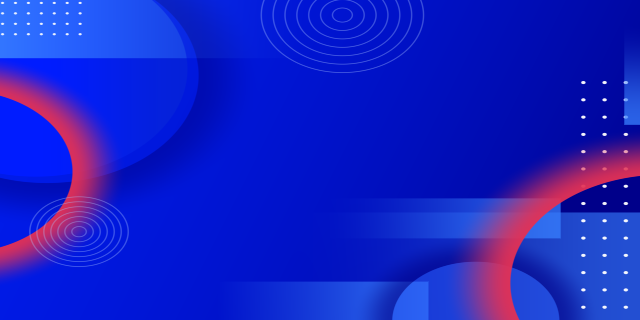
This background is drawn by a WebGL 2 fragment shader. Its source:

```glsl
#version 300 es
precision highp float;
// Abstract blue background with glowing discs, fading bars, thin rings and dot grids.

uniform vec2 u_resolution;
out vec4 fragColor;

const vec2 STRETCH = vec2(1.41, 1.0); // every disc is wider than tall
const vec3 BRIGHT = vec3(0.0, 0.11, 0.93);
const vec3 DEEP = vec3(0.0, 0.02, 0.60);
const vec3 NAVY = vec3(0.0, 0.0, 0.54);
const vec3 SKY = vec3(0.22, 0.50, 1.0);
const vec3 GLOW = vec3(0.89, 0.19, 0.33);
const vec3 WHITE = vec3(1.0);

// Signed distance to a stretched disc
float disc(vec2 p, vec2 center, float radius) {
    return length((p - center) / STRETCH) - radius;
}

// Smooth coverage of the inside of a distance field
float fill(float d, float px) {
    return 1.0 - smoothstep(-0.6 * px, 0.6 * px, d);
}

// Coverage of an axis-aligned rectangle
float box(vec2 p, vec2 low, vec2 high, float px) {
    vec2 d = abs(p - 0.5 * (low + high)) - 0.5 * (high - low);
    return fill(max(d.x, d.y), px);
}

// Halo outside a shape, fading to nothing at the given width
float halo(float d, float width, float px) {
    float fade = 1.0 - smoothstep(0.0, width, max(d, 0.0));
    return fade * (1.0 - fill(d, px));
}

// Evenly spaced thin rings around a center
float rings(vec2 p, vec2 center, float inner, float gap, float count, float px) {
    float r = disc(p, center, 0.0);
    float i = clamp(round((r - inner) / gap), 0.0, count - 1.0);
    return 1.0 - smoothstep(0.0, max(px, 0.002), abs(r - inner - i * gap));
}

// Grid of small dots counted from its lower left one
float dots(vec2 p, vec2 start, vec2 gap, vec2 count, float radius, float px) {
    vec2 cell = clamp(round((p - start) / gap), vec2(0.0), count - 1.0);
    return fill(disc(p, start + cell * gap, radius), px);
}

// Diagonal base gradient
vec3 backdrop(vec2 p) {
    float t = (0.5 * p.x + 0.25 * (1.0 - p.y)) / 1.1;
    return mix(BRIGHT, DEEP, pow(clamp(t, 0.0, 1.0), 1.5));
}

// Large shaded disc, light bar and small dots
vec3 upperLeft(vec3 color, vec2 p, float px) {
    vec2 center = vec2(0.112, 0.784);
    float d = disc(p, center, 0.336);
    float shadow = disc(p, center + vec2(0.035, -0.02), 0.336);
    color = mix(color, DEEP, 0.62 * halo(shadow, 0.14, px));
    float inside = fill(d, px);
    vec3 tint = mix(vec3(0.0, 0.11, 1.0), vec3(0.02, 0.13, 0.85), smoothstep(0.1, 0.6, p.x));
    color = mix(color, tint, inside);
    float fade = clamp(1.0 - p.x / 0.95, 0.0, 1.0);
    float bar = box(p, vec2(-0.1, 0.818), vec2(0.95, 1.1), px);
    color = mix(color, SKY, bar * fade * mix(0.4, 0.9, inside));
    return mix(color, WHITE, 0.9 * dots(p, vec2(0.008, 0.893), vec2(0.0404, 0.0326), vec2(7, 4), 0.0034, px));
}

// Bars fading to the left, a small disc, dots and the tall corner bar
vec3 lowerRight(vec3 color, vec2 p, float rim, float px) {
    color = mix(color, NAVY, fill(rim, px));
    float panel = box(p, vec2(0.9, -0.1), vec2(2.1, 0.336), px);
    color = mix(color, SKY, 0.62 * panel * smoothstep(0.9, 2.0, p.x));
    float bar = box(p, vec2(1.03, 0.255), vec2(1.752, 0.380), px);
    color = mix(color, SKY, 0.75 * bar * smoothstep(1.0, 1.8, p.x));
    float low = box(p, vec2(0.68, -0.1), vec2(1.339, 0.120), px);
    color = mix(color, SKY, 0.85 * low * clamp((p.x - 0.68) / 0.66, 0.0, 1.0));
    float small = disc(p, vec2(1.487, -0.003), 0.185);
    color = mix(color, NAVY, 0.62 * halo(small, 0.09, px));
    color = mix(color, vec3(0.15, 0.33, 0.95), 0.5 * fill(small, px));
    color = mix(color, WHITE, 0.95 * dots(p, vec2(1.823, 0.040), vec2(0.0664, 0.0540), vec2(3, 14), 0.0048, px));
    float corner = box(p, vec2(1.951, 0.610), vec2(2.1, 0.930), px);
    return mix(color, SKY, 0.75 * corner * smoothstep(0.93, 0.61, p.y));
}

void main() {
    vec2 p = gl_FragCoord.xy / u_resolution * vec2(2.0, 1.0);
    float px = 1.0 / u_resolution.y;
    float leftRim = disc(p, vec2(-0.133, 0.464), 0.255);
    float rightRim = disc(p, vec2(2.073, 0.115), 0.339);

    vec3 color = upperLeft(backdrop(p), p, px);
    color = lowerRight(color, p, rightRim, px);

    // Red halos around the two open discs
    color = mix(color, GLOW, 0.95 * halo(leftRim, 0.12, px));
    color = mix(color, GLOW, 0.95 * halo(rightRim, 0.15, px));

    // Thin rings on top
    float lines = rings(p, vec2(1.070, 0.953), 0.022, 0.0263, 7.0, px);
    lines = max(lines, rings(p, vec2(0.247, 0.276), 0.016, 0.0155, 7.0, px));
    color = mix(color, vec3(0.65, 0.75, 1.0), 0.35 * lines);

    fragColor = vec4(color, 1.0);
}
```
